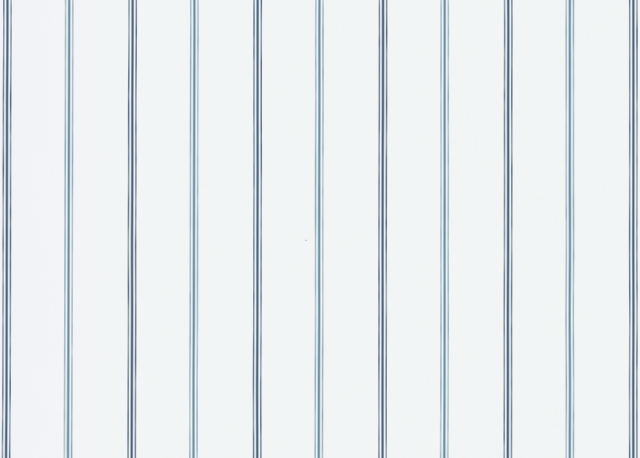
A WebGL 1 fragment shader for this pattern:

```glsl
precision highp float;
// Ticking cloth: eleven triple-line pinstripes, navy and teal in turn, on off-white.

uniform vec2 u_resolution;

// Lengths are fractions of the canvas width.
#define FIRST_STRIPE 0.0106
#define PITCH 0.0979
#define TEAL_SHIFT -0.0013
#define CORE_HALF 0.0017
#define SIDE_HALF 0.00085
#define SIDE_OFFSET 0.0057
#define BAND_HALF 0.0066
#define SOFTNESS 0.0023
#define GROUND vec3(0.950, 0.960, 0.960)
#define NAVY vec3(0.215, 0.305, 0.410)
#define TEAL vec3(0.355, 0.510, 0.585)
#define BAND_TINT vec3(0.870, 0.905, 0.925)

float hash(vec2 p) {
  vec3 q = fract(vec3(p.xyx) * 0.1031);
  q += dot(q, q.yzx + 33.33);
  return fract((q.x + q.y) * q.z);
}

float noise(vec2 p) {
  vec2 cell = floor(p);
  vec2 f = fract(p);
  f = f * f * (3.0 - 2.0 * f);
  float low = mix(hash(cell), hash(cell + vec2(1.0, 0.0)), f.x);
  float high = mix(hash(cell + vec2(0.0, 1.0)), hash(cell + 1.0), f.x);
  return mix(low, high, f.y);
}

// Uneven ink along a line; each lane has its own streaks.
float streaks(float y, float lane) {
  return 0.6 * noise(vec2(lane * 7.0, y * 18.0))
       + 0.4 * noise(vec2(lane * 7.0 + 3.0, y * 60.0));
}

// Share of a line of the given half width seen through a soft pixel.
float lineCover(float d, float halfWidth, float blur) {
  return clamp((d + halfWidth) / blur + 0.5, 0.0, 1.0)
       - clamp((d - halfWidth) / blur + 0.5, 0.0, 1.0);
}

// Off-white cloth: cool at the left, with faint mottling and grain.
vec3 cloth(vec2 p) {
  vec3 color = GROUND + vec3(-0.002, -0.009, 0.008) * (1.0 - smoothstep(0.0, 0.2, p.x));
  color += 0.003 * (noise(p * 18.0) - 0.5);
  color += 0.005 * (noise(p * 380.0) - 0.5);
  float fleck = length((p - vec2(0.478, 0.340)) * vec2(0.7, 1.0));
  return color - 0.14 * (1.0 - smoothstep(0.0006, 0.0020, fleck));
}

void main() {
  vec2 p = gl_FragCoord.xy / u_resolution.x;
  float blur = max(SOFTNESS, 1.0 / u_resolution.x);

  // Slight lean at the left and hand-drawn waver.
  float lean = (p.y - 0.357) * 0.0026 * (1.0 - p.x);
  float x = p.x - FIRST_STRIPE - lean;
  float id = floor(x / PITCH + 0.5);
  float teal = mod(id, 2.0);
  float waver = 0.0005 * (noise(vec2(id * 5.0, p.y * 9.0)) - 0.5);
  float d = x - id * PITCH - teal * TEAL_SHIFT - waver;

  vec3 ink = mix(NAVY, TEAL, teal);
  vec3 color = cloth(p);

  // Pale tint behind the three lines.
  float band = lineCover(d, BAND_HALF, blur * 1.3);
  color = mix(color, BAND_TINT, band * (0.15 + 0.45 * streaks(p.y, id + 40.0)));

  // Thin outer lines, lighter on teal stripes.
  for (int i = 0; i < 2; i++) {
    float side = float(i) * 2.0 - 1.0;
    float wear = streaks(p.y, id * 2.0 + float(i) + 80.0);
    float strength = mix(0.88, 0.68, teal) * (0.60 + 0.7 * wear);
    color = mix(color, ink, strength * lineCover(d - side * SIDE_OFFSET, SIDE_HALF, blur));
  }

  // Strong centre line, its shade varying along its length.
  float coreWear = streaks(p.y, id + 160.0);
  float core = lineCover(d, CORE_HALF, blur);
  vec3 coreInk = ink + 0.16 * (coreWear - 0.5);
  color = mix(color, coreInk, core * (0.76 + 0.24 * coreWear));

  gl_FragColor = vec4(clamp(color, 0.0, 1.0), 1.0);
}
```
